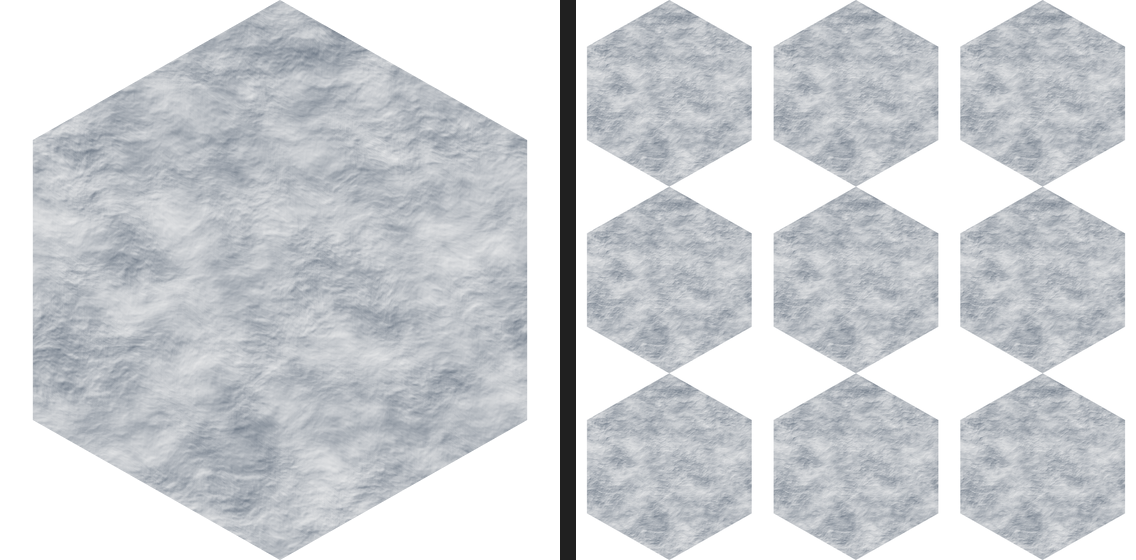
Left, the tile; right, the same tile 3 across and 3 down.
This texture is drawn by a Shadertoy shader. Its source:

```glsl
// A hexagon of lumpy, wind-packed snow on white. Wrapping gradient noise
// forms a height field whose slope toward the light shades the lumps;
// broad noise adds drifts of tone and patches of rougher ground.

// Integer hash giving a unit gradient direction for a lattice cell
vec2 cellGradient(vec2 cell, float seed) {
    uvec3 k = uvec3(cell, seed) * uvec3(1597u, 51749u, 3267u);
    uint h = (k.x ^ k.y ^ k.z) * 73244475u;
    h = (h ^ (h >> 16)) * 73244475u;
    h ^= h >> 15;
    float angle = float(h & 65535u) / 65536.0 * 6.28319;
    return vec2(cos(angle), sin(angle));
}

// Gradient noise over the unit square, repeating after a whole period
float wrapNoise(vec2 uv, vec2 period, float seed) {
    vec2 p = uv * period, cell = floor(p), f = p - cell;
    vec2 w = f * f * f * (f * (f * 6.0 - 15.0) + 10.0);
    vec4 corner;
    for (int i = 0; i < 4; i++) {
        vec2 o = vec2(i & 1, i >> 1);
        corner[i] = dot(cellGradient(mod(cell + o, period), seed), f - o);
    }
    vec2 rows = mix(corner.xz, corner.yw, w.x);
    return mix(rows.x, rows.y, w.y);
}

// Rounded lumps split by narrow creases, slightly wider than tall
float snowHeight(vec2 uv) {
    float height = 0.0;
    for (int i = 0; i < 5; i++) {
        float freq = 14.0 * exp2(float(i));
        float n = wrapNoise(uv, vec2(freq, floor(freq * 1.4)), float(i) + 1.0);
        float billow = sqrt(n * n + 0.006);
        float weight = 1.0 - 0.22 * abs(float(i) - 2.3);
        height += weight * mix(n, billow, 0.55) * 1.25 / freq;
    }
    return height;
}

// Broad drifts of light and shade
float driftTone(vec2 uv) {
    float tone = 0.0, amplitude = 1.0;
    for (int i = 0; i < 4; i++) {
        float freq = 4.0 * exp2(float(i));
        tone += amplitude * wrapNoise(uv, vec2(freq, freq * 1.5), float(i) + 11.0);
        amplitude *= 0.85;
    }
    return tone;
}

// Signed distance to an upright hexagon that touches top and bottom
float hexagonDistance(vec2 uv) {
    vec2 c = abs(uv - 0.5);
    float slant = dot(c - vec2(0.0, 0.5), normalize(vec2(0.25, 0.4414)));
    return max(c.x - 0.4414, slant);
}

void mainImage(out vec4 fragColor, in vec2 fragCoord) {
    vec2 uv = fragCoord / iResolution.xy;

    // Bend the ground a little so the lumps do not line up
    vec2 bend = vec2(wrapNoise(uv, vec2(9.0, 11.0), 21.0),
                     wrapNoise(uv, vec2(11.0, 9.0), 22.0));
    vec2 ground = uv + 0.018 * bend;

    // Relief lit from the upper left, stronger in rough patches
    vec2 lightStep = 0.0036 * vec2(-0.45, 0.9);
    float relief = (snowHeight(ground) - snowHeight(ground + lightStep)) / 0.0036;
    float patches = wrapNoise(uv, vec2(4.0, 6.0), 31.0)
                  + 0.7 * wrapNoise(uv, vec2(10.0, 14.0), 32.0);
    float rough = 0.95 + 0.55 * smoothstep(-0.35, 0.4, patches) - 0.25;

    // Brightness, with the highlights softly held back
    float light = 0.15 * driftTone(ground) + 0.042 * rough * relief
                - 0.05 * patches;
    light = light > 0.0 ? light / (1.0 + 1.8 * light) : light * 1.05;
    float value = clamp(0.732 + light, 0.36, 0.94);

    // Shade turns blue-grey as it darkens
    vec3 snow = value + (0.94 - value) * vec3(0.0, 0.085, 0.19);

    float inside = clamp(0.5 - hexagonDistance(uv) * iResolution.y, 0.0, 1.0);
    fragColor = vec4(mix(vec3(1.0), snow, inside), 1.0);
}
```
